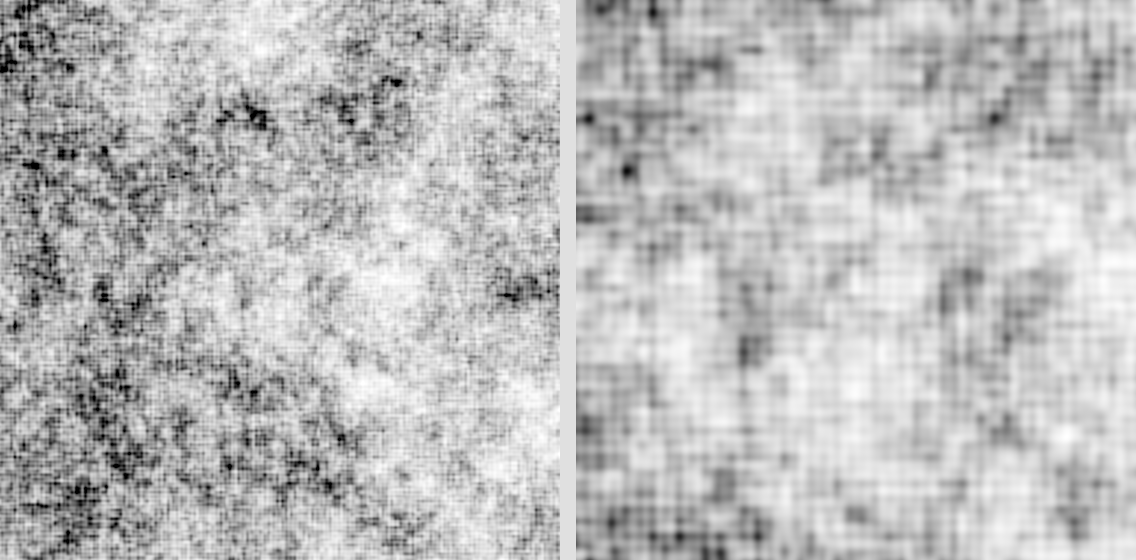
Left: the whole. Right: its middle third, enlarged.
Reproduce this texture procedurally as a WebGL 2 fragment shader.

```glsl
#version 300 es
precision highp float;
// Mottled grey cloth: soft cloudy stains over a fine, uneven crosswise weave.
// Octaves of value noise make the clouds, stretched noise makes the threads,
// and a curve turns the summed density into greys with a long dark tail.

uniform vec2 u_resolution;
out vec4 fragColor;

const float TAU = 6.28318531;
const float UNIT_SPREAD = 2.33;  // scales the noise to a deviation near one

// Integer hash of a lattice point, from -1 to 1
float hash(ivec2 cell, uint seed) {
    uvec2 q = uvec2(cell);
    uint h = q.x * 1597334677u ^ q.y * 3812015801u ^ seed * 2654435769u;
    h = (h ^ (h >> 16)) * 2146121005u;
    h = (h ^ (h >> 15)) * 2221713035u;
    h ^= h >> 16;
    return float(h >> 8) / 8388608.0 - 1.0;
}

// Smooth value noise on a square lattice
float valueNoise(vec2 p, uint seed) {
    ivec2 cell = ivec2(floor(p));
    vec2 f = fract(p);
    vec2 s = f * f * (3.0 - 2.0 * f);
    float low = mix(hash(cell, seed), hash(cell + ivec2(1, 0), seed), s.x);
    float high = mix(hash(cell + ivec2(0, 1), seed), hash(cell + ivec2(1, 1), seed), s.x);
    return UNIT_SPREAD * mix(low, high, s.y);
}

// Sum of octaves, each twice as fine as the last
float clouds(vec2 uv, float frequency, float amplitude, float falloff, int octaves, uint seed) {
    float sum = 0.0;
    for (int i = 0; i < octaves; i++) {
        vec2 shift = vec2(0.37, 0.61) * float(i);
        sum += amplitude * valueNoise(uv * frequency + shift, seed + uint(i));
        frequency *= 2.0;
        amplitude *= falloff;
    }
    return sum;
}

// Short upright and level fibres
float threads(vec2 uv, float across, float along, uint seed) {
    return valueNoise(uv * vec2(across, along), seed)
         + valueNoise(uv * vec2(along, across), seed + 1u);
}

// Even grid of the cloth
float weave(vec2 uv, float count) {
    vec2 wave = cos(TAU * count * uv);
    return wave.x + wave.y;
}

// Compresses the lights and stretches the darks
float toneCurve(float density) {
    return 1.2 - 0.47 * exp(-0.3 * density);
}

void main() {
    vec2 uv = gl_FragCoord.xy / u_resolution;

    // Broad stains, heavier towards the left edge
    float stain = 1.1 * (uv.x - 0.5) + clouds(uv, 4.0, 0.36, 0.97, 4, 11u);

    // Fine grain, stronger inside the stains
    float grain = clouds(uv, 64.0, 0.33, 0.9, 2, 31u)
                + 0.3 * threads(uv, 190.0, 48.0, 47u)
                + 0.13 * weave(uv, 128.0);
    float grainStrength = clamp(1.0 - 0.2 * stain, 0.6, 1.5);

    float grey = clamp(toneCurve(stain + grain * grainStrength), 0.0, 1.0);
    fragColor = vec4(vec3(grey), 1.0);
}
```
